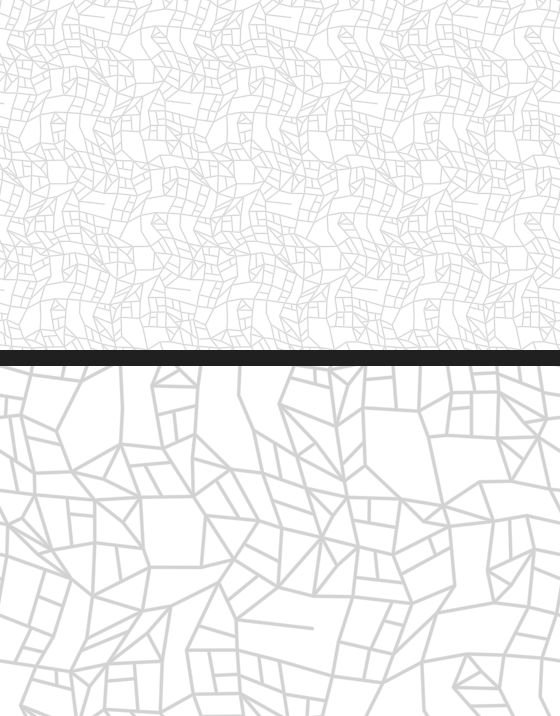
Top: the whole. Bottom: its middle third, enlarged.
Give the GLSL for this pattern, as a Shadertoy shader.

```glsl
// Pale grey line mosaic of irregular crystal facets, repeating three times across.

float hash(vec2 p) {
    return fract(sin(dot(p, vec2(127.1, 311.7))) * 43758.5);
}

// A 13 x 13 tile holds one motif twice: seven rows, then six rows shifted sideways.
vec2 motifCell(vec2 id) {
    id.y = floor(mod(id.y + 0.5, 13.0));
    if (id.y > 6.5) id += vec2(6.0, -7.0);
    return vec2(floor(mod(id.x + 0.5, 13.0)), id.y);
}

// Lattice corner with jitter, gentle bends and a tight whorl.
vec2 corner(vec2 id) {
    vec2 m = motifCell(id);
    vec2 jitter = vec2(hash(m + 3.7), hash(m + 19.3)) - 0.5;
    vec2 bend = vec2(0.4 * sin(m.y * 0.8976), 0.45 * sin(m.x * 0.9666));
    vec2 d = m - vec2(11.2, 2.2);
    d.x = mod(d.x + 6.5, 13.0) - 6.5;
    float g = exp(-dot(d, d) / 3.0);
    float s = sin(0.6 * g), c = cos(0.6 * g);
    vec2 whorl = mat2(c, s, -s, c) * d * (1.0 - 0.15 * g) - d;
    return id + 0.65 * jitter + bend + whorl;
}

float segment(vec2 p, vec2 a, vec2 b) {
    vec2 pa = p - a, ba = b - a;
    float t = clamp(dot(pa, ba) / max(dot(ba, ba), 1e-5), 0.0, 1.0);
    return length(pa - ba * t);
}

// Missing lattice edges merge two facets into a larger blank one.
bool openBottom(vec2 m) { return hash(m + 57.6) < 0.05; }
bool openLeft(vec2 m) { return hash(m + 41.2) < 0.06; }

// Distance to the creases inside a facet with corners a, b, c, e in order.
float creases(vec2 p, vec2 m, vec2 a, vec2 b, vec2 c, vec2 e) {
    float kind = hash(m + 67.9), t = hash(m + 83.1), u = hash(m + 29.4);
    vec2 ac = c - a, be = e - b;
    float area = 0.5 * abs(ac.x * be.y - ac.y * be.x);
    if (area < 0.72) return 1e3;

    // Diagonal fold along the shorter way.
    if (kind < 0.14) return dot(ac, ac) < dot(be, be) ? segment(p, a, c) : segment(p, b, e);

    // Three-way box corner.
    if (kind < 0.36) {
        vec2 hub = mix(mix(a, b, 0.4 + 0.25 * t), mix(e, c, 0.4 + 0.25 * u), 0.5);
        return min(segment(p, hub, b), min(segment(p, hub, a), segment(p, hub, c)));
    }

    // Strip across the longer side, with a rung in large facets.
    vec2 low = mix(a, b, 0.28 + 0.44 * t);
    vec2 high = mix(e, c, 0.28 + 0.3 * t + 0.16 * u);
    float d = segment(p, low, high);
    float k = 0.3 + 0.4 * u;
    if (area > 1.15) d = min(d, segment(p, mix(low, high, k), mix(b, c, 0.15 + 0.7 * k)));
    return d;
}

// Distance to the outline and creases of one lattice facet.
float facet(vec2 p, vec2 id) {
    vec2 a = corner(id), b = corner(id + vec2(1, 0));
    vec2 c = corner(id + vec2(1, 1)), e = corner(id + vec2(0, 1));
    vec2 m = motifCell(id);
    bool noBottom = openBottom(m), noLeft = openLeft(m);
    float d = 1e3;
    if (!noBottom) d = segment(p, a, b);
    if (!noLeft) d = min(d, segment(p, a, e));

    bool blank = noBottom || noLeft || m == vec2(7, 3) || m == vec2(1, 4)
        || openBottom(motifCell(id + vec2(0, 1))) || openLeft(motifCell(id + vec2(1, 0)));
    if (blank) return d;

    // Turn the creases to suit the longer side, half of them reversed.
    bool wide = distance(a, b) + distance(c, e) > distance(b, c) + distance(e, a);
    if (hash(m + 11.8) < 0.5)
        return min(d, wide ? creases(p, m, a, b, c, e) : creases(p, m, b, c, e, a));
    return min(d, wide ? creases(p, m, c, e, a, b) : creases(p, m, e, a, b, c));
}

void mainImage(out vec4 fragColor, in vec2 fragCoord) {
    // 1.875 tiles down the canvas, with y pointing downward.
    float scale = 24.375 / iResolution.y;
    vec2 p = vec2(fragCoord.x, iResolution.y - fragCoord.y) * scale - vec2(0.0, 4.06);

    float d = 1e3;
    for (int j = -2; j <= 2; j++)
        for (int i = -2; i <= 2; i++)
            d = min(d, facet(p, floor(p) + vec2(i, j)));

    float soft = 0.9 * scale;
    float line = 1.0 - smoothstep(0.04 - soft, 0.04 + soft, d);
    fragColor = vec4(mix(vec3(1.0), vec3(0.825), line), 1.0);
}
```
